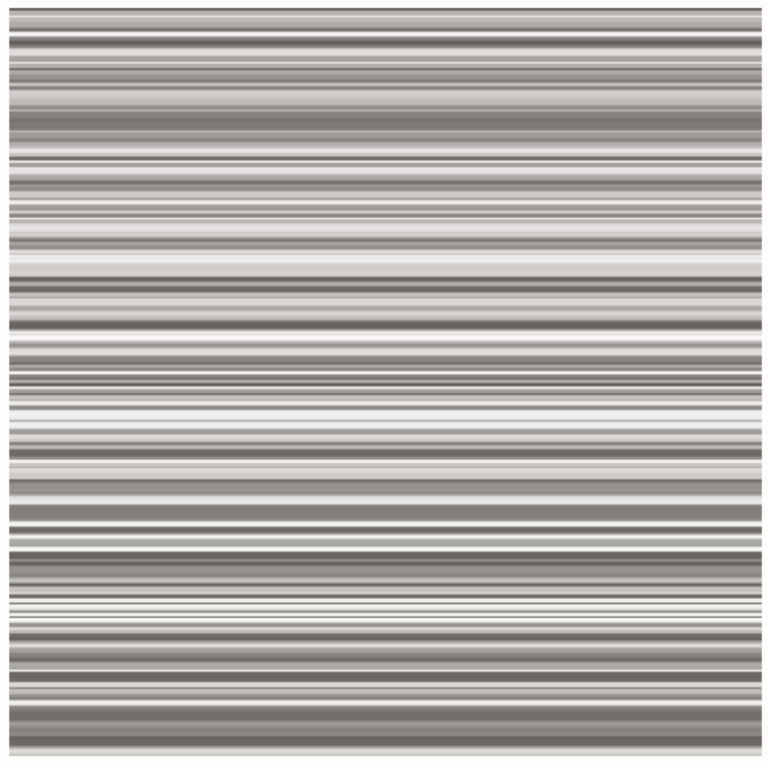
Write a Shadertoy shader that draws this pattern.

```glsl
const float STRIPES = 180.0;       // average stripe count down the panel
const float JITTER = 0.86;         // irregularity of stripe edges, in cells
const float SOFTNESS = 0.42;       // edge blur, in cells
const float DARKEST = 0.36;
const float LIGHTEST = 0.98;
const float TONE_CURVE = 1.08;     // above 1 favours darker stripes
const float TONE_STEP = 0.618034;  // keeps neighbouring tones apart
const float TONE_SCATTER = 0.5;    // randomness added to the tone steps
const float SHEEN = 0.012;         // fine tonal drift inside stripes
const float BAND_BLUR = 0.0022;
const float BAND_STRENGTH = 0.92;
const vec2 PANEL_MIN = vec2(0.012, 0.008);
const vec2 PANEL_MAX = vec2(0.992, 0.9895);
const vec3 PAPER = vec3(0.995, 0.993, 0.99);
const vec3 WARM_TINT = vec3(0.012, -0.005, -0.012);
const vec3 OLIVE_TINT = vec3(0.008, 0.002, -0.024);

// Dominant bands: depth from the top, half width, tone
const int BAND_COUNT = 16;
const vec3 BANDS[BAND_COUNT] = vec3[BAND_COUNT](
    vec3(0.035, 0.0032, 0.98), vec3(0.151, 0.0130, 0.47),
    vec3(0.294, 0.0070, 0.89), vec3(0.332, 0.0024, 0.98),
    vec3(0.351, 0.0080, 0.82), vec3(0.376, 0.0040, 0.42),
    vec3(0.393, 0.0050, 0.90), vec3(0.441, 0.0036, 1.00),
    vec3(0.540, 0.0024, 0.96), vec3(0.596, 0.0045, 0.42),
    vec3(0.622, 0.0080, 0.84), vec3(0.672, 0.0080, 0.48),
    vec3(0.690, 0.0035, 1.00), vec3(0.732, 0.0050, 0.37),
    vec3(0.892, 0.0045, 0.37), vec3(0.980, 0.0070, 0.38));

float hash(float n) {
    return fract(sin(n * 12.9898 + 4.1) * 43758.5);
}

// Layered sines crowd and spread the stripes
float stripeCoord(float depth) {
    return depth * STRIPES + 2.0 * sin(depth * 23.0) + 0.9 * sin(depth * 61.0 + 1.0);
}

float stripeTone(float cell) {
    float level = fract(cell * TONE_STEP + TONE_SCATTER * hash(cell + 71.7));
    return mix(DARKEST, LIGHTEST, pow(level, TONE_CURVE));
}

// One-dimensional cellular noise; x holds tone, y holds the olive share
vec2 stripes(float depth) {
    float x = stripeCoord(depth);
    float blur = clamp(0.7 * fwidth(x), SOFTNESS, 0.56);
    float base = floor(x);
    vec2 result = vec2(0.0);
    for (int i = -2; i <= 1; i++) {
        float cell = base + float(i);
        float edge = cell + JITTER * (hash(cell + 13.3) - 0.5);
        vec2 stripe = vec2(stripeTone(cell), hash(cell + 137.9));
        result = mix(result, stripe, smoothstep(-blur, blur, x - edge));
    }
    return result;
}

float addBands(float tone, float depth, float pixel) {
    float blur = max(BAND_BLUR, pixel);
    for (int i = 0; i < BAND_COUNT; i++) {
        float dist = abs(depth - BANDS[i].x) - BANDS[i].y;
        float cover = 1.0 - smoothstep(-blur, blur, dist);
        tone = mix(tone, BANDS[i].z, BAND_STRENGTH * cover);
    }
    return tone;
}

float panelMask(vec2 uv, vec2 pixel) {
    vec2 inside = smoothstep(-pixel, pixel, uv - PANEL_MIN)
                * smoothstep(-pixel, pixel, PANEL_MAX - uv);
    return inside.x * inside.y;
}

void mainImage(out vec4 fragColor, in vec2 fragCoord) {
    vec2 uv = fragCoord / iResolution.xy;
    vec2 pixel = 1.0 / iResolution.xy;
    float depth = (PANEL_MAX.y - uv.y) / (PANEL_MAX.y - PANEL_MIN.y);

    vec2 stripe = stripes(depth);
    float tone = addBands(stripe.x, depth, pixel.y);
    tone += SHEEN * (sin(depth * 410.0) + 0.5 * sin(depth * 730.0 + 2.0));

    // Lower stripes lean olive, upper ones stay rosy; highlights stay neutral
    float olive = stripe.y * smoothstep(0.45, 0.8, depth);
    vec3 tint = mix(WARM_TINT, OLIVE_TINT, olive);
    vec3 color = tone + tint * (1.0 - smoothstep(0.75, 1.0, tone));

    color = mix(PAPER, color, panelMask(uv, pixel));
    fragColor = vec4(clamp(color, 0.0, 1.0), 1.0);
}
```
